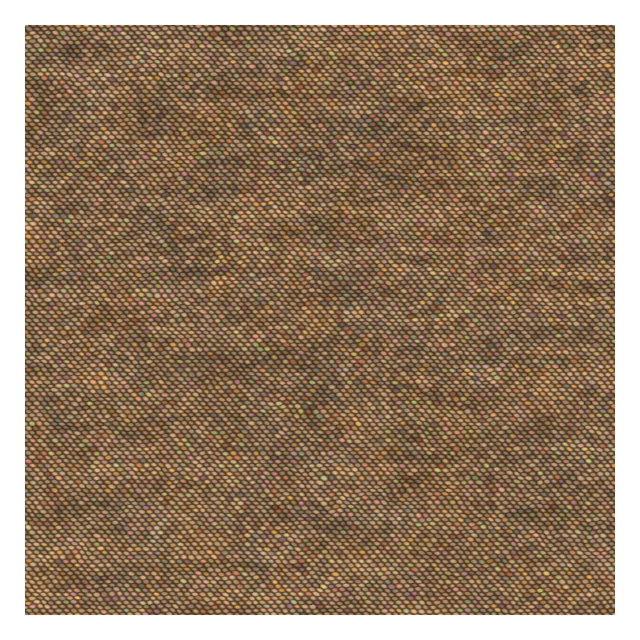
A three.js fragment shader for this texture:

```glsl
varying vec2 vUv;

float hash(vec2 p) {
  vec3 q = fract(vec3(p.xyx) * 0.1031);
  q += dot(q, q.yzx + 33.33);
  return fract((q.x + q.y) * q.z);
}

float noise(vec2 p) {
  vec2 i = floor(p);
  vec2 f = fract(p);
  f = f * f * (3.0 - 2.0 * f);
  return mix(mix(hash(i), hash(i + vec2(1.0, 0.0)), f.x),
             mix(hash(i + vec2(0.0, 1.0)), hash(i + 1.0), f.x), f.y);
}

// Length in stitch space, where stitches are wider than tall
float stitchRadius(vec2 d) {
  return length(vec2(d.x, d.y * 1.7 + d.x * 0.25));
}

vec3 yarnColor(vec2 id) {
  vec3 wool = vec3(0.71, 0.59, 0.46);
  float kind = hash(id + 17.0);
  float strength = pow(hash(id + 61.0), 3.0);

  // Mixed fibre tints, with a few stronger gold, rust and blue flecks
  vec3 tint = cos(6.2832 * (kind + vec3(0.0, 0.33, 0.67)));
  vec3 color = wool + 0.10 * strength * tint;
  vec3 fleck = kind < 0.45 ? vec3(0.80, 0.57, 0.22)
             : kind < 0.75 ? vec3(0.72, 0.36, 0.24)
             : kind < 0.90 ? vec3(0.38, 0.43, 0.44)
             : vec3(0.48, 0.33, 0.45);
  float fleckAmount = smoothstep(0.82, 0.98, hash(id + 113.0));
  return mix(color, fleck, 0.65 * fleckAmount);
}

vec3 weave(vec2 cloth) {
  // Two interleaved lattices form the staggered rows
  vec2 grid = cloth * vec2(78.0, 71.0);
  grid += 0.30 * (vec2(noise(cloth * 45.0), noise(cloth * 45.0 + 90.0)) - 0.5);
  vec2 whole = floor(grid + 0.5);
  vec2 between = floor(grid) + 0.5;
  float rWhole = stitchRadius(grid - whole);
  float rBetween = stitchRadius(grid - between);
  vec2 id = 2.0 * (rWhole < rBetween ? whole : between) + 8.0;
  float radius = min(rWhole, rBetween);

  // Raised yarn over dark gaps
  float size = 0.08 * (hash(id + 7.0) - 0.5);
  float body = 1.0 - smoothstep(0.13, 0.54, radius - size);
  vec3 gap = vec3(0.34, 0.245, 0.155);
  vec3 color = mix(gap, yarnColor(id), body);

  // Uneven yarn tone, sideways slubs, broad patches and fine fibre
  float tone = 1.0 + 0.30 * (hash(id + 29.0) - 0.5);
  tone += 0.20 * (noise(cloth * vec2(9.0, 60.0)) - 0.5);
  tone += 0.14 * (noise(cloth * vec2(14.0, 22.0) + 40.0) - 0.5);
  tone += 0.12 * (noise(cloth * 320.0) - 0.5);
  float warmth = noise(cloth * 18.0 + 70.0) - 0.5;
  return color * tone + warmth * vec3(0.03, 0.0, -0.03);
}

void main() {
  // Square of cloth on a white margin
  vec2 cloth = (vUv - 0.039) / 0.922;
  vec2 fromCenter = abs(vUv - 0.5);
  float edge = max(fromCenter.x, fromCenter.y);
  float margin = smoothstep(0.460, 0.462, edge);
  vec3 color = mix(weave(cloth), vec3(1.0), margin);
  gl_FragColor = vec4(clamp(color, 0.0, 1.0), 1.0);
}
```
